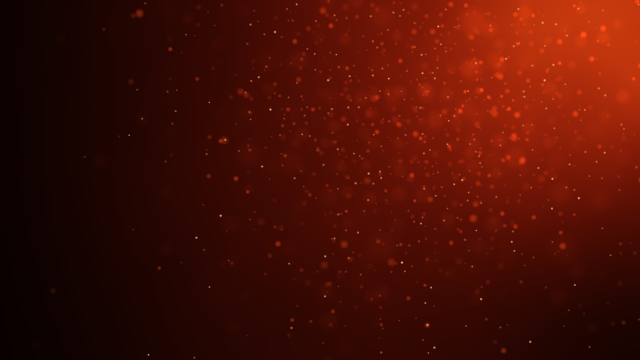
A Shadertoy shader for this background:

```glsl
// Glowing embers and soft dust drifting through a dark red haze lit from the upper right.

#define GLOW_CENTER vec2(0.94, 0.95)
#define GLOW_POWER 0.49
#define GLOW_FALLOFF 3.1
#define SWARM_CENTER vec2(0.67, 0.72)
#define SWARM_SPREAD vec2(0.27, 0.44)
#define SPARK_COLOR vec3(1.0, 0.70, 0.46)
#define EMBER_COLOR vec3(0.80, 0.27, 0.08)
#define SPARK_RADIUS 0.0024
#define DUST_RADIUS 0.0085
#define BOKEH_RADIUS 0.034

// Sine-free hash: three values in 0..1 for each cell
vec3 hash3(vec2 p) {
    vec3 q = fract(p.xyx * vec3(0.1031, 0.1030, 0.0973));
    q += dot(q, q.yxz + 33.33);
    return fract((q.xxy + q.yzz) * q.zyx);
}

// Smooth value noise
float noise(vec2 p) {
    vec2 cell = floor(p);
    vec2 f = fract(p);
    f = f * f * (3.0 - 2.0 * f);
    float low = mix(hash3(cell).x, hash3(cell + vec2(1, 0)).x, f.x);
    float high = mix(hash3(cell + vec2(0, 1)).x, hash3(cell + vec2(1, 1)).x, f.x);
    return mix(low, high, f.y);
}

// Share of cells that hold a particle, highest inside the swarm
float swarm(vec2 uv) {
    vec2 d = (uv - SWARM_CENTER) / SWARM_SPREAD;
    return exp(-dot(d, d)) + 0.08 * smoothstep(0.05, 0.5, uv.x);
}

// Red level of the haze, from which its whole colour follows
float hazeHeat(vec2 uv, float aspect) {
    vec2 scale = vec2(aspect, 1.0);
    vec2 toGlow = (uv - GLOW_CENTER) * scale;
    vec2 toCorner = (uv - vec2(1.0, 0.0)) * scale;
    float base = 0.03 + 0.26 * smoothstep(-0.12, 0.62, uv.x);
    base *= mix(0.66, 1.0, smoothstep(-0.1, 0.6, uv.y));
    float glow = GLOW_POWER * exp(-GLOW_FALLOFF * dot(toGlow, toGlow));
    float shade = 1.0 - 0.6 * exp(-5.0 * dot(toCorner, toCorner));
    return (base + glow) * shade;
}

vec3 hazeColor(float heat) {
    return heat * vec3(1.0, 0.14 + 0.24 * heat * heat, 0.03 + 0.05 * heat);
}

// One jittered grid of discs: x = coverage, y = random brightness
vec2 particles(vec2 p, float rows, float radius, float softness, float fill, float seed) {
    float aspect = iResolution.x / iResolution.y;
    float pixel = 1.0 / iResolution.y;
    vec2 cell = floor(p * rows);
    vec3 place = hash3(cell + seed);
    vec3 look = hash3(cell + seed + 57.0);
    float size = radius * mix(0.55, 1.15, look.x);
    float edge = max(size * softness, pixel);
    float margin = min(0.45, (size + edge) * rows);
    vec2 center = (cell + mix(vec2(margin), vec2(1.0 - margin), place.xy)) / rows;
    float present = step(place.z, fill * swarm(center / vec2(aspect, 1.0)));
    float dist = length(p - center);
    return vec2(present * (1.0 - smoothstep(size - edge, size + edge, dist)), look.y);
}

void mainImage(out vec4 fragColor, in vec2 fragCoord) {
    vec2 uv = fragCoord / iResolution.xy;
    vec2 p = fragCoord / iResolution.y;
    float aspect = iResolution.x / iResolution.y;

    // Haze with faint cloudy variation
    float heat = hazeHeat(uv, aspect);
    float clouds = 0.6 * noise(p * 5.0 + 3.0) + 0.4 * noise(p * 13.0 + 20.0);
    vec3 color = hazeColor(heat * (0.93 + 0.14 * clouds));

    // Large out-of-focus discs, brighter near the light
    for (int i = 0; i < 3; i++) {
        float n = float(i);
        vec2 disc = particles(p + 0.037 * n, 8.0 + 3.0 * n, BOKEH_RADIUS / (1.0 + 0.5 * n), 0.55, 0.75, 11.0 + 31.0 * n);
        color += EMBER_COLOR * disc.x * disc.y * (0.02 + 0.13 * heat);
    }

    // Soft dust
    for (int i = 0; i < 3; i++) {
        float n = float(i);
        vec2 dust = particles(p + 0.013 * n, 17.0 + 5.0 * n, DUST_RADIUS / (1.0 + 0.35 * n), 0.7, 0.45, 140.0 + 43.0 * n);
        color += EMBER_COLOR * dust.x * mix(0.08, 0.42, dust.y * dust.y);
    }

    // Sharp sparks, a few of them very bright
    for (int i = 0; i < 3; i++) {
        float n = float(i);
        vec2 spark = particles(p + 0.009 * n, 17.0 + 8.0 * n, SPARK_RADIUS, 0.6, 0.38, 310.0 + 71.0 * n);
        vec3 tint = mix(EMBER_COLOR, SPARK_COLOR, spark.y);
        color = mix(color, tint, spark.x * mix(0.3, 1.0, spark.y * spark.y));
    }

    fragColor = vec4(clamp(color, 0.0, 1.0), 1.0);
}
```
